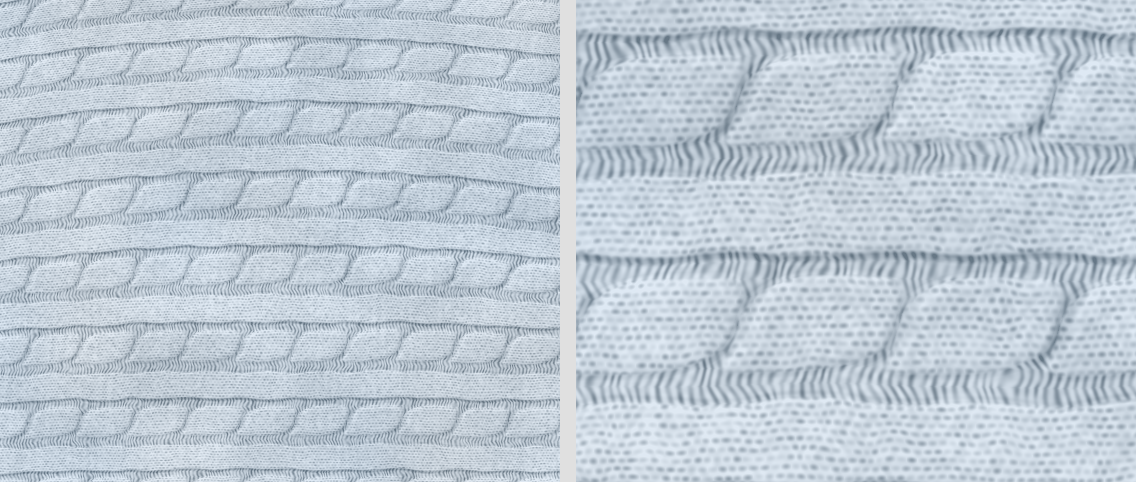
Left: the whole. Right: its middle third, enlarged.
Write a WebGL 1 fragment shader that draws this texture.

```glsl
precision highp float;
uniform vec2 u_resolution;

const vec3 SHADOW = vec3(0.40, 0.465, 0.52);
const vec3 YARN = vec3(0.853, 0.893, 0.932);
const float REPEATS_ACROSS = 10.45;
const float FIRST_LOBE = 4.97;
const float ROWS = 5.0;             // rows per unit of the drape parameter
const float CABLE_HALF = 0.222;     // half height of a cable, in row periods
const float BAND_CENTRE = 0.515;
const float BAND_HALF = 0.18;
const float BAND_HEIGHT = 0.5;
const vec2 STITCHES = vec2(16.0, 26.0);
const vec2 LIGHT_STEP = vec2(0.018, 0.016);
const float LIGHT_GAIN = 0.33;
const float TAU = 6.28319;

float hash(vec2 p) {
  return fract(sin(dot(p, vec2(127.1, 311.7))) * 43758.545);
}

float noise(vec2 p) {
  vec2 i = floor(p), f = fract(p);
  f = f * f * (3.0 - 2.0 * f);
  return mix(mix(hash(i), hash(i + vec2(1.0, 0.0)), f.x),
             mix(hash(i + vec2(0.0, 1.0)), hash(i + 1.0), f.x), f.y);
}

// Fabric coordinates: x counts lobes, y counts rows downwards
vec2 drape(vec2 uv) {
  float down = 1.0 - uv.y;
  float t = down * 1.325 - 0.155;
  float side = (uv.x - 0.52) / 0.52;
  down -= mix(0.046, 0.009, smoothstep(0.3, 0.95, t)) * side * side;
  t = down * 1.325 - 0.155;
  float stretch = 0.85 * t * (1.0 - t) * (1.0 - t);
  vec2 c = vec2(uv.x * REPEATS_ACROSS - FIRST_LOBE, 1.0 + ROWS * t + stretch);
  vec2 wobble = vec2(noise(c * 0.9 + 31.0), noise(c * vec2(1.3, 0.7) + 57.0)) - 0.5;
  return c + wobble * vec2(0.10, 0.04);
}

float rowShift(float y) {
  return (hash(vec2(floor(y + 0.5), 4.0)) - 0.5) * 0.07;
}

// Height across a cable: 0 on its axis, +1 at its upper edge
float cableV(float y) {
  return (0.5 - fract(y + 0.5)) / CABLE_HALF;
}

// Position along a lobe, -0.5 to 0.5 between its S-shaped crossings
float alongLobe(vec2 c) {
  float w = clamp(cableV(c.y), -1.1, 1.1);
  float bend = w > 0.0 ? 0.13 : 0.23;
  float crossing = 0.09 * w + bend * w * w * w;
  return fract(c.x + rowShift(c.y) - crossing + 0.5) - 0.5;
}

// Rounded lobes, each with a raised rope along its left end
float cable(vec2 c) {
  float v = cableV(c.y);
  float a = alongLobe(c);
  float edge = pow(abs(1.94 * a), 4.0) + pow(abs(v), 2.6);
  float rope = (a + 0.36) / 0.09;
  float top = 0.86 - 0.30 * a + 0.14 * exp(-rope * rope);
  return sqrt(smoothstep(0.0, 0.85, 1.0 - edge)) * top;
}

// Signed distance from the edge of a plain band, negative inside
float bandEdge(vec2 c) {
  float halfHeight = BAND_HALF + 0.012 * cos(TAU * c.x) + 0.016 * (noise(c * vec2(4.0, 1.0)) - 0.5);
  return abs(fract(c.y) - BAND_CENTRE) - halfHeight;
}

float band(vec2 c) {
  return 1.0 - smoothstep(-0.018, 0.012, bandEdge(c));
}

float relief(vec2 c) {
  return max(cable(c), BAND_HEIGHT * band(c));
}

// Small uneven holes between the loops of smooth knitting
float pinholes(vec2 c) {
  vec2 q = c * STITCHES;
  q += 0.6 * vec2(noise(c * 7.0), noise(c * 6.0 + 20.0));
  q.x += 0.5 * mod(floor(q.y), 2.0);
  vec2 f = fract(q) - 0.5;
  float depth = 1.0 - smoothstep(0.0, 0.58, length(f * vec2(0.9, 1.15)));
  return depth * (0.4 + 1.2 * hash(floor(q)));
}

// Slanted strokes in the grooves, uneven in depth
float purl(vec2 c) {
  float zigzag = abs(fract(c.y * 6.5 + 0.3) - 0.5);
  float wander = noise(c * vec2(7.0, 9.0)) * 1.1;
  float stroke = 0.5 + 0.5 * cos(TAU * (c.x * STITCHES.x + zigzag * 1.1 + wander));
  return pow(stroke, 1.3) * (0.35 + 1.3 * noise(c * vec2(15.0, 22.0) + 7.0));
}

void main() {
  vec2 uv = gl_FragCoord.xy / u_resolution;
  vec2 c = drape(uv);
  float v = cableV(c.y);
  float lobe = cable(c);
  float face = max(smoothstep(0.05, 0.5, lobe), band(c));
  float groove = 1.0 - face;

  // Knitted surfaces
  float faceShade = 0.93 - 0.33 * pinholes(c);
  float grooveShade = 0.85 - 0.44 * purl(c);
  float shade = mix(grooveShade, faceShade, face);

  // Light from the upper left
  float slope = relief(c + LIGHT_STEP) - relief(c - LIGHT_STEP);
  shade += LIGHT_GAIN * clamp(slope, -0.9, 0.35);

  // Thin shadow lines along the plain bands, broken by the stitches
  float lineDistance = abs(bandEdge(c) - 0.012);
  float line = 1.0 - smoothstep(0.004, 0.028, lineDistance);
  float lower = step(BAND_CENTRE, fract(c.y));
  shade -= line * mix(0.10, 0.22, lower) * (0.5 + noise(c * vec2(9.0, 3.0)));

  // Creases at the crossings and puckers above them
  float inside = 1.0 - smoothstep(0.5, 1.0, abs(v));
  float crease = inside * smoothstep(0.40, 0.49, abs(alongLobe(c) - 0.02));
  shade -= 0.24 * crease * (0.5 + noise(c * vec2(3.0, 9.0)));
  float pucker = abs(fract(c.x + rowShift(c.y) - 0.22) - 0.5);
  float above = smoothstep(0.75, 1.0, v) * (1.0 - smoothstep(1.3, 1.6, v));
  shade -= 0.20 * groove * above * (1.0 - smoothstep(0.0, 0.05, pucker));

  // Soft folds and uneven yarn
  shade += 0.14 * (noise(c * vec2(0.9, 1.6) + 9.0) - 0.5);
  shade += 0.08 * (noise(c * vec2(3.0, 4.0) + 40.0) - 0.5);
  shade += 0.18 * (noise(c * vec2(26.0, 36.0)) - 0.5);

  vec3 colour = mix(SHADOW, YARN, clamp(shade, 0.0, 1.05));
  float tint = noise(c * 0.6 + 80.0) - 0.5;
  colour += tint * vec3(-0.015, 0.0, 0.015);
  gl_FragColor = vec4(colour, 1.0);
}
```
